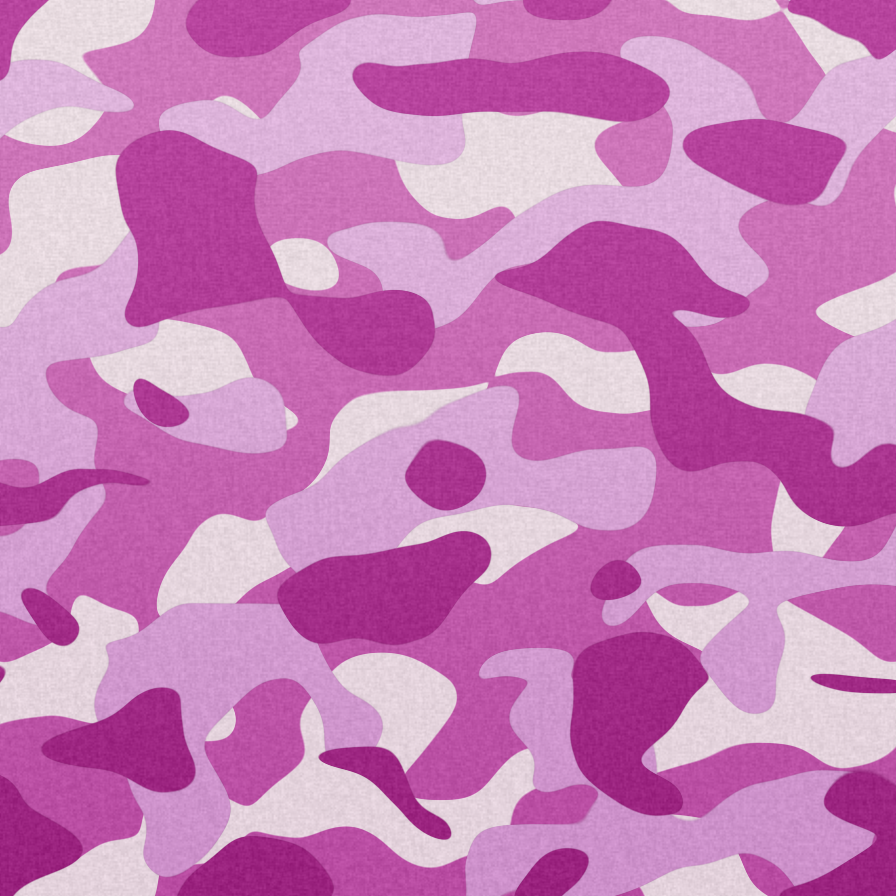
Give the GLSL for this texture, as a Shadertoy shader.

```glsl
// Pink camouflage cloth: white, lilac and magenta blobs printed over a mid pink.
// Each blob layer is a thresholded sum of random waves, bent by noise so that
// its outline grows lobes. A fine woven grain and a vertical fade finish it.

#define WAVES 36
#define BLOB_FREQ vec2(2.6, 4.2)
#define DETAIL_FALLOFF 0.95
#define WHITE_LEVEL 0.33
#define LILAC_LEVEL 0.42
#define DARK_LEVEL 0.64
#define LOBE_FREQ 11.0
#define LOBE_DEPTH 0.06
#define EDGE_SOFTNESS 0.0011
#define SEAM_WIDTH 0.0011
#define SEAM_DEPTH 0.045
#define WEAVE_DEPTH 0.058

const float TAU = 6.28319;

float hash(vec2 p) {
    return fract(sin(dot(p, vec2(127.1, 311.7))) * 43758.5453);
}

float valueNoise(vec2 p) {
    vec2 cell = floor(p), f = fract(p);
    f = f * f * f * (f * (f * 6.0 - 15.0) + 10.0);
    float low = mix(hash(cell), hash(cell + vec2(1, 0)), f.x);
    float high = mix(hash(cell + vec2(0, 1)), hash(cell + vec2(1, 1)), f.x);
    return mix(low, high, f.y);
}

// Approximate signed distance to a blob edge, positive inside
float blobDistance(vec2 p, float level, float seed) {
    // Noise pushes the outline in and out into rounded lobes
    vec2 q = p * LOBE_FREQ + seed * 7.3;
    p += LOBE_DEPTH * (vec2(valueNoise(q), valueNoise(q + 37.0)) - 0.5);

    float height = 0.0, power = 0.0;
    vec2 slope = vec2(0.0);
    for (int i = 0; i < WAVES; i++) {
        float n = float(i);
        float radius = mix(0.8, 2.5, n / float(WAVES));
        float angle = 2.39996 * n + seed;
        vec2 wave = round(radius * BLOB_FREQ * vec2(cos(angle), sin(angle)));
        float amplitude = pow(radius, -DETAIL_FALLOFF);
        float phase = TAU * (dot(wave, p) + hash(vec2(n, seed)));
        height += amplitude * cos(phase);
        slope -= amplitude * TAU * wave * sin(phase);
        power += 0.5 * amplitude * amplitude;
    }
    float deviation = sqrt(power);
    return (height - level * deviation) / max(length(slope), 4.0 * deviation);
}

// Lays one printed colour over the cloth, with a faint darker seam
vec3 printLayer(vec3 under, vec3 ink, float dist, float seam) {
    float soft = max(EDGE_SOFTNESS, 0.7 / iResolution.y);
    vec3 colour = mix(under, ink, smoothstep(-soft, soft, dist));
    float line = dist / SEAM_WIDTH;
    return colour * (1.0 - seam * exp(-line * line));
}

// Crossing threads, centred on zero
float weave(vec2 p) {
    float warp = valueNoise(p * vec2(450.0, 170.0));
    float weft = valueNoise(p * vec2(170.0, 450.0) + 71.0);
    float fibre = valueNoise(p * 470.0 + 19.0);
    return (warp + weft + fibre) / 1.5 - 1.0;
}

void mainImage(out vec4 fragColor, in vec2 fragCoord) {
    vec2 p = fragCoord / iResolution.y;

    // Inks deepen toward the bottom of the cloth
    float rise = smoothstep(-0.1, 1.0, p.y);
    vec3 pink = mix(vec3(0.72, 0.29, 0.63), vec3(0.81, 0.47, 0.73), rise);
    vec3 white = mix(vec3(0.89, 0.82, 0.86), vec3(0.91, 0.86, 0.88), rise);
    vec3 lilac = mix(vec3(0.80, 0.56, 0.79), vec3(0.87, 0.71, 0.86), rise);
    vec3 magenta = mix(vec3(0.60, 0.13, 0.49), vec3(0.72, 0.27, 0.62), rise);

    // Layers from back to front
    vec3 colour = pink;
    colour = printLayer(colour, white, blobDistance(p, WHITE_LEVEL, 5.0), 0.0);
    colour = printLayer(colour, lilac, blobDistance(p, LILAC_LEVEL, 12.0), SEAM_DEPTH);
    colour = printLayer(colour, magenta, blobDistance(p, DARK_LEVEL, 23.0), SEAM_DEPTH);

    colour += WEAVE_DEPTH * weave(p);
    fragColor = vec4(clamp(colour, 0.0, 1.0), 1.0);
}
```
